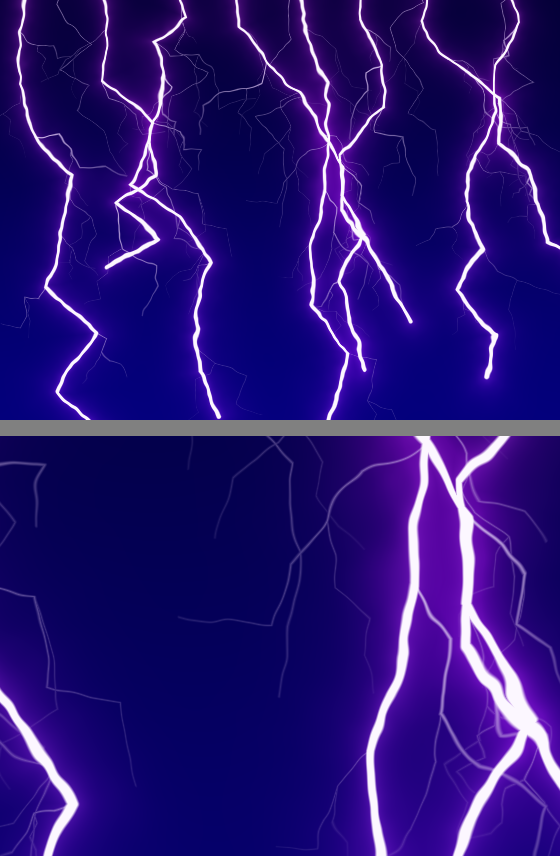
Top, the full canvas; bottom, a detail of the centre.
A Shadertoy shader for this background:

```glsl
// Forked lightning falling through a deep blue night with a violet glow.
// Every discharge is a polyline with hashed sideways kinks, measured in a
// noise-warped plane; thin branches and twigs sprout from its nodes.

const float PI = 3.14159;
const int BOLTS = 8;
const int FILAMENTS = 5;
const int BRANCHES = 7;
const float BOLT_NODES = 9.0;
const float BRANCH_NODES = 5.0;
const float BOLT_SWAY = 0.13;

float hash(vec2 p) {
    return fract(sin(dot(p, vec2(12.9898, 78.233))) * 43758.5);
}

float valueNoise(vec2 p) {
    vec2 i = floor(p), f = fract(p);
    f = f * f * (3.0 - 2.0 * f);
    return mix(mix(hash(i), hash(i + vec2(1, 0)), f.x),
               mix(hash(i + vec2(0, 1)), hash(i + vec2(1, 1)), f.x), f.y);
}

// Sideways displacement that kinks straight lines at one scale
vec2 kink(vec2 p, float frequency, float amount) {
    vec2 q = p * frequency;
    return amount * (vec2(valueNoise(q), valueNoise(q + 37.3)) - 0.5);
}

// Returns distance to a segment and the position along it
vec2 segment(vec2 p, vec2 a, vec2 b) {
    vec2 d = b - a;
    float t = clamp(dot(p - a, d) / dot(d, d), 0.0, 1.0);
    return vec2(length(p - a - d * t), t);
}

// Node k of n on the kinked line from a to b
vec2 strandNode(vec2 a, vec2 b, float seed, float k, float n, float sway) {
    vec2 d = b - a;
    float offset = (hash(vec2(seed, k)) - 0.5) * sway * min(k, 1.0);
    return a + d * k / n + normalize(vec2(-d.y, d.x)) * offset;
}

// Returns distance to a whole strand and the position along it
vec2 strand(vec2 p, vec2 a, vec2 b, float seed, float n, float sway) {
    vec2 nearest = vec2(9.0, 0.0), previous = a;
    for (float k = 1.0; k <= n; k++) {
        vec2 next = strandNode(a, b, seed, k, n, sway);
        vec2 s = segment(p, previous, next);
        if (s.x < nearest.x) nearest = vec2(s.x, (k - 1.0 + s.y) / n);
        previous = next;
    }
    return nearest;
}

float lineMask(float d, float halfWidth, float soft) {
    return 1.0 - smoothstep(halfWidth - soft, halfWidth + soft, d);
}

// Fading hairline, brightest at its root
float hairline(vec2 p, vec2 a, vec2 b, float seed, float halfWidth, float soft) {
    float reach = length(b - a);
    if (distance(p, a) > reach * 1.3) return 0.0;
    vec2 s = strand(p, a, b, seed, BRANCH_NODES, reach * 0.3);
    return lineMask(s.x, halfWidth, soft) * (1.0 - 0.75 * s.y);
}

// One branch with a smaller twig leaving its middle
float branch(vec2 p, vec2 root, float seed, float soft) {
    float side = hash(vec2(seed, 1.7)) < 0.5 ? -1.0 : 1.0;
    float angle = -0.5 * PI + side * mix(0.25, 1.1, hash(vec2(seed, 2.3)));
    float reach = 0.07 + 0.22 * pow(hash(vec2(seed, 3.1)), 1.5);
    float power = hash(vec2(seed, 4.9));
    if (distance(p, root) > reach * 2.0) return 0.0;
    vec2 tip = root + reach * vec2(cos(angle), sin(angle));
    vec2 fork = strandNode(root, tip, seed, 2.0, BRANCH_NODES, reach * 0.3);
    float turn = angle - side * 0.9;
    vec2 twigTip = fork + 0.6 * reach * vec2(cos(turn), sin(turn));
    float width = mix(0.0003, 0.0016, power * power);
    float stem = hairline(p, root, tip, seed, width, soft);
    float twig = hairline(p, fork, twigTip, seed + 0.5, 0.0003, soft);
    return mix(0.4, 1.0, power) * max(stem, 0.6 * twig);
}

void mainImage(out vec4 fragColor, in vec2 fragCoord) {
    vec2 uv = fragCoord / iResolution.y;
    float aspect = iResolution.x / iResolution.y;
    float soft = max(0.0013, 0.75 / iResolution.y);
    vec2 p = uv + kink(uv, 10.0, 0.024) + kink(uv, 27.0, 0.010) + kink(uv, 65.0, 0.004);

    float core = 0.0, glow = 0.0, halo = 0.0, thin = 0.0;

    // Main bolts and the branches on their nodes
    for (int i = 0; i < BOLTS; i++) {
        float id = float(i);
        float startX = aspect * (0.05 + 0.117 * id + 0.03 * hash(vec2(id, 8.0)));
        vec2 top = vec2(startX, 1.05);
        vec2 tip = vec2(startX + 0.15 + 0.25 * sin(id * 2.4), 0.14 + 0.24 * sin(id * 1.7 + 4.0));
        vec2 bolt = strand(p, top, tip, id, BOLT_NODES, BOLT_SWAY);
        core = max(core, lineMask(bolt.x, mix(0.0028, 0.0046, bolt.y), soft));
        glow += exp(-bolt.x / 0.034);
        halo = max(halo, exp(-bolt.x / 0.007));

        for (int j = 0; j < BRANCHES; j++) {
            float k = float(j) + 1.0;
            vec2 root = strandNode(top, tip, id, k, BOLT_NODES, BOLT_SWAY);
            thin = max(thin, branch(p, root, 11.0 + id * 9.0 + k, soft));
        }
    }

    // Faint long filaments between the bolts
    for (int i = 0; i < FILAMENTS; i++) {
        float id = 100.0 + float(i);
        vec2 top = vec2(aspect * (float(i) + 0.6) / float(FILAMENTS), 1.04);
        vec2 tip = top + vec2(0.25 * hash(vec2(id, 5.0)) - 0.06, -0.4 - 0.3 * hash(vec2(id, 6.0)));
        vec2 f = strand(p, top, tip, id, BOLT_NODES, BOLT_SWAY);
        thin = max(thin, lineMask(f.x, 0.0006, soft) * (0.8 - 0.6 * f.y));
    }

    // Night gradient, violet light, then the discharges
    vec3 color = mix(vec3(0.01, 0.0, 0.49), vec3(0.01, 0.0, 0.21), smoothstep(-0.1, 1.1, uv.y));
    color += vec3(0.20, 0.005, 0.19) * min(glow, 1.6);
    color += vec3(0.16, 0.09, 0.14) * halo;
    color = mix(color, vec3(0.82, 0.73, 0.92), thin);
    color = mix(color, vec3(0.99, 0.97, 1.0), core);
    fragColor = vec4(color, 1.0);
}
```
